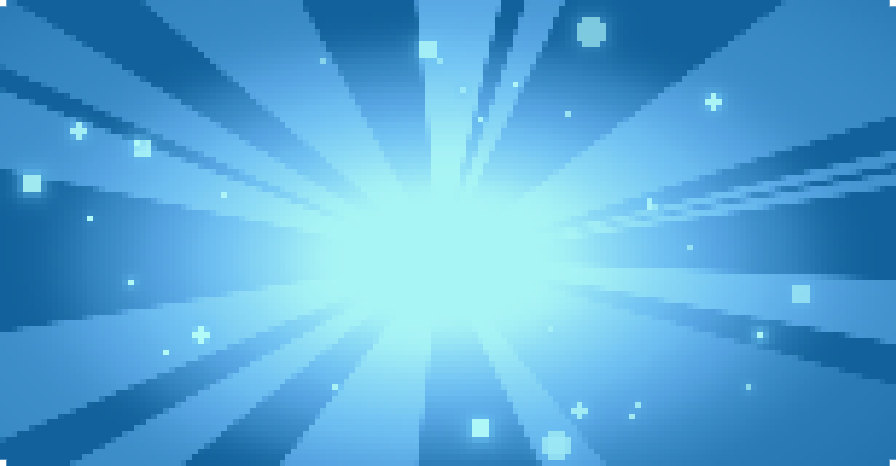
Give the GLSL for this background, as a Shadertoy shader.

```glsl
const float CELL = 1.0 / 80.0;
const vec2 BURST = vec2(0.945, 0.445);
const int RAY_COUNT = 14;
const int SPARKLE_COUNT = 32;

// Light rays: start angle, end angle (degrees), strength
const vec3 RAYS[RAY_COUNT] = vec3[RAY_COUNT](
    vec3(9.0, 10.8, 0.8), vec3(11.7, 13.3, 0.8),
    vec3(17.4, 36.8, 0.65), vec3(64.3, 71.6, 0.9),
    vec3(76.8, 95.4, 1.2), vec3(118.4, 139.3, 0.6),
    vec3(148.9, 156.4, 0.6), vec3(159.0, 168.5, 0.75),
    vec3(189.5, 202.5, 0.7), vec3(209.0, 218.6, 0.7),
    vec3(232.2, 263.6, 0.8), vec3(296.0, 308.6, 0.8),
    vec3(308.6, 344.5, 0.4), vec3(349.4, 357.4, 0.8));

float hash(float n) {
    return fract(sin(n * 127.1) * 43758.5453);
}

// Blue to pale cyan ramp
vec3 skyRamp(float level) {
    vec3 color = mix(vec3(0.07, 0.38, 0.61), vec3(0.22, 0.54, 0.77), smoothstep(0.0, 0.25, level));
    color = mix(color, vec3(0.34, 0.65, 0.89), smoothstep(0.2, 0.45, level));
    color = mix(color, vec3(0.44, 0.76, 0.95), smoothstep(0.4, 0.65, level));
    color = mix(color, vec3(0.53, 0.84, 0.96), smoothstep(0.6, 0.8, level));
    return mix(color, vec3(0.66, 0.96, 0.96), smoothstep(0.75, 0.97, level));
}

// Sum of soft-edged wedges around the burst
float rayLight(vec2 offset) {
    float angle = mod(degrees(atan(offset.y, offset.x)), 360.0);
    float blur = 0.25 / max(length(offset), 0.05);
    float light = 0.0;
    for (int i = 0; i < RAY_COUNT; i++) {
        vec3 ray = RAYS[i];
        light += ray.z * smoothstep(ray.x - blur, ray.x + blur, angle)
               * (1.0 - smoothstep(ray.y - blur, ray.y + blur, angle));
    }
    return light;
}

// Oval glow with rays that strengthen away from its core
vec3 burst(vec2 p, vec2 center) {
    vec2 offset = p - center;
    float reach = length(offset * vec2(1.0, 1.75));
    float glow = 1.0 - smoothstep(0.1, 1.0, reach);
    float rayGain = 0.38 * smoothstep(0.1, 0.8, reach)
                  * (1.0 - 0.5 * smoothstep(0.9, 1.6, reach));
    return skyRamp(glow + rayGain * rayLight(offset));
}

// Square with clipped corners
float sparkleDistance(vec2 offset, float radius) {
    vec2 q = abs(offset);
    return max(max(q.x, q.y) - radius, (q.x + q.y - 1.6 * radius) * 0.7071);
}

vec3 addSparkle(vec3 color, vec2 offset, float radius, float brightness) {
    float d = sparkleDistance(offset, radius);
    float halo = exp(-max(d, 0.0) / (radius * 0.7)) * smoothstep(0.004, 0.014, radius);
    color = mix(color, vec3(0.42, 0.77, 0.96), 0.65 * halo * brightness);
    float core = 1.0 - smoothstep(-0.001, 0.001, d);
    return mix(color, vec3(0.70, 0.98, 0.97), core * brightness);
}

// Sparkles scattered in an oval ring around the canvas middle
vec3 addSparkles(vec3 color, vec2 p, float aspect) {
    for (int i = 0; i < SPARKLE_COUNT; i++) {
        float id = float(i) + 1.0;
        float angle = id * 2.4 + hash(id);
        float ring = mix(0.4, 1.0, hash(id + 40.0));
        vec2 place = 0.5 * vec2(aspect, 1.0) + 0.49 * ring * vec2(aspect * cos(angle), sin(angle));
        place = (floor(place / CELL) + 0.5) * CELL;
        float size = hash(id + 80.0);
        float radius = CELL * (0.55 + 1.6 * size * size * smoothstep(0.4, 0.8, ring));
        color = addSparkle(color, p - place, radius, mix(0.55, 1.0, hash(id + 120.0)));
    }
    return color;
}

void mainImage(out vec4 fragColor, in vec2 fragCoord) {
    float aspect = iResolution.x / iResolution.y;
    vec2 p = fragCoord / iResolution.y;
    vec2 block = (floor(p / CELL) + 0.5) * CELL;

    vec3 color = burst(block, BURST);
    color = addSparkles(color, block, aspect);

    // Pale notches in the four corners
    vec2 inset = min(p, vec2(aspect, 1.0) - p);
    float notch = 1.0 - smoothstep(0.012, 0.015, max(inset.x, inset.y));
    fragColor = vec4(mix(color, vec3(1.0), notch), 1.0);
}
```
